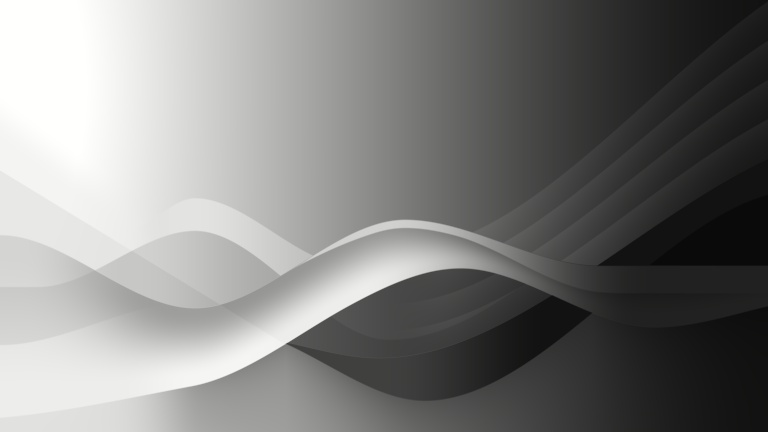
This background is drawn by a WebGL 1 fragment shader. Its source:

```glsl
precision highp float;
// Translucent grey ribbons sweeping across a light-to-dark gradient.
uniform vec2 u_resolution;

// Soft coverage of the area under a curve, given the height below it.
float under(float depth) {
  float pixel = 9.0 / u_resolution.y;
  return smoothstep(-pixel, pixel, depth);
}

// Smooth 0 to 1 rise between two positions.
float rise(float a, float b, float x) {
  return smoothstep(a, b, x);
}

void main() {
  // The canvas spans 16 by 9 units.
  vec2 p = gl_FragCoord.xy / u_resolution * vec2(16.0, 9.0);
  float x = p.x, y = p.y;

  // Curve heights, built from smooth rises and falls.
  float crest = 4.1 - 1.52 * rise(0.0, 4.06, x) + 1.84 * rise(4.06, 8.44, x)
              - 0.96 * rise(8.44, 12.5, x);
  float base = 0.25 + 1.08 * rise(-1.04, 7.3, x) + 2.08 * rise(4.0, 9.6, x)
             - 1.23 * rise(9.6, 13.65, x) + 0.62 * rise(13.65, 17.3, x);
  float keel = 2.13 - 1.48 * rise(4.8, 8.85, x) + 4.39 * rise(8.85, 16.7, x);
  float trough = 2.02 - 0.48 * rise(4.8, 7.9, x) + 4.75 * rise(7.9, 18.3, x);
  float hump = 3.02 + 1.17 * rise(0.8, 4.06, x) - 2.27 * rise(4.06, 8.1, x)
             + 6.04 * rise(8.1, 18.1, x);
  float humpTop = 4.2 + 0.67 * rise(2.6, 4.06, x) - 1.4 * rise(4.06, 7.3, x);
  float fanTop = 3.79 + 6.25 * rise(8.3, 18.75, x);
  float fold = 1.81 + 0.9 * rise(0.0, 4.0, x);
  float ray = 5.45 - 0.61 * x;

  // Backdrop with a glow at the upper left and a shadow below the ribbons.
  float shade = mix(0.99, 0.07, rise(-0.5, 16.3, x));
  vec2 glow = (p - vec2(0.6, 7.2)) / vec2(2.6, 3.6);
  shade += 0.07 * exp(-dot(glow, glow));
  float drop = max(min(base, keel) - y, 0.0);
  shade *= 1.0 - 0.3 * under(base - y) * rise(1.0, 5.5, x) * exp(-drop / 0.9);
  shade *= 1.0 - 0.12 * (1.0 - rise(0.0, 2.0, y)) * (1.0 - rise(4.0, 8.0, x));
  shade = min(shade, 1.0);

  // Pale diagonal rays at the left.
  float leftFade = 1.0 - rise(2.0, 4.2, x);
  shade = mix(shade, 0.93, 0.6 * leftFade * rise(-0.2, 0.8, 6.9 - 0.75 * x - y));
  shade = mix(shade, 0.86, 0.5 * leftFade * under(ray - y));

  // Fan of veils climbing to the upper right.
  for (int i = 0; i < 5; i++) {
    float depth = mix(fanTop, trough, float(i) / 4.0) - y;
    shade += 0.05 * rise(8.0, 9.6, x) * under(depth) * exp(-max(depth, 0.0) / 0.7);
  }

  // Grey lens under the main ribbon, then the dark band along its keel.
  float lens = under(base - y) * under(y - trough);
  shade *= 1.0 - lens * (0.2 + 0.08 * under(hump - y));
  float dark = under(trough - y) * max(under(y - keel), under(y - crest));
  float darkTone = mix(0.25, 0.07, rise(8.0, 11.5, x));
  darkTone = mix(darkTone, 0.04, under(keel - y) * rise(11.0, 13.0, x));
  shade = mix(shade, darkTone, dark);

  // Hump at the left with its pale outer ribbon.
  float aboveCrest = under(y - crest) * (1.0 - rise(7.2, 7.6, x));
  float outer = rise(2.7, 3.7, x) * under(humpTop - y) * aboveCrest;
  shade = mix(shade, mix(0.89, 0.74, rise(4.0, 7.0, x)), outer);
  float inner = mix(0.82, 0.66, rise(2.8, 6.0, x)) - 0.04 * under(ray - y);
  shade = mix(shade, inner, rise(0.6, 2.6, x) * under(hump - y) * aboveCrest);

  // Main ribbon: grey under its crest, bright along its base.
  float across = clamp((crest - y) / max(crest - base, 0.1), 0.0, 1.0);
  float leftLight = 1.0 - rise(0.5, 3.8, x);
  float body = mix(0.59 + 0.24 * leftLight, 0.93, rise(0.05, 0.88, across));
  body -= 0.06 * leftLight * under(hump - y) * under(y - fold);
  body += 0.03 * under(ray - y) * rise(2.5, 4.0, x) * (1.0 - rise(5.0, 7.0, x));
  body *= mix(1.0, 0.14, rise(7.5, 13.3, x));
  float ribbon = under(crest - y) * under(y - base);
  shade = mix(shade, body, ribbon);

  // Bright strip along the crest, widening to the right.
  float width = 0.17 * rise(5.8, 7.8, x) + 0.4 * rise(9.5, 13.0, x);
  float strip = ribbon * under(y - crest + width) * rise(5.8, 6.6, x);
  shade = mix(shade, 0.82 * mix(1.0, 0.16, rise(8.0, 13.5, x)), strip);

  gl_FragColor = vec4(clamp(shade, 0.0, 1.0) * vec3(1.0, 1.0, 0.992), 1.0);
}
```
